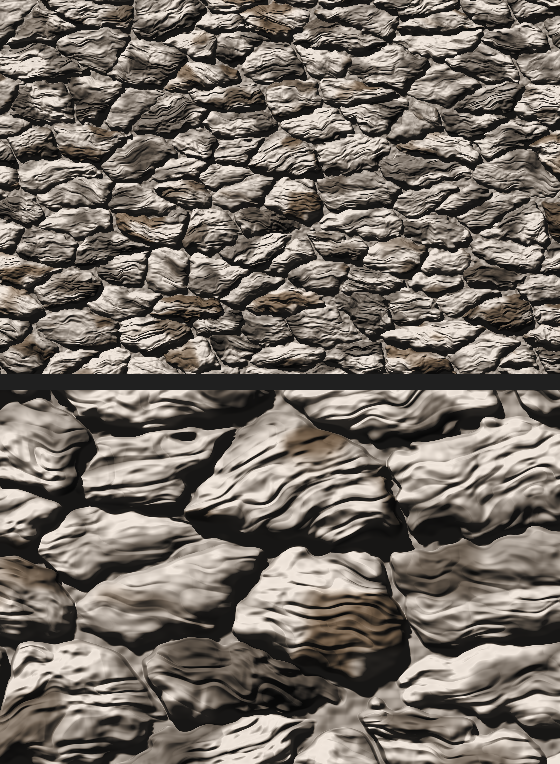
Top, the full canvas; bottom, a detail of the centre.
A Shadertoy shader for this texture:

```glsl
#define CELL vec2(0.142, 0.070)
#define JITTER 0.78
#define DROPPED 0.2
#define JOINT 0.0022
#define CORNER 210.0
#define RELIEF 0.021
#define SUN vec3(-0.35, 0.66, 0.68)
#define AMBIENT 0.12
#define SUNLIGHT 1.1
#define MORTAR_TONE 0.72
#define WARMTH vec3(0.04, 0.0, -0.04)

struct Rock {
    float height, body, crack, stain;
    vec2 seed;
};

vec2 hash22(vec2 p) {
    vec3 a = fract(p.xyx * vec3(0.1031, 0.1030, 0.0973));
    a += dot(a, a.yzx + 33.33);
    return fract((a.xx + a.yz) * a.zy);
}

float noise(vec2 p) {
    vec2 i = floor(p), f = fract(p);
    f = f * f * (3.0 - 2.0 * f);
    float low = mix(hash22(i).x, hash22(i + vec2(1, 0)).x, f.x);
    float high = mix(hash22(i + vec2(0, 1)).x, hash22(i + vec2(1, 1)).x, f.x);
    return mix(low, high, f.y);
}

// Flat layers parted by narrow, sharp clefts
float layers(vec2 p) {
    return min(1.0, 2.6 * abs(2.0 * noise(p) - 1.0));
}

// Staggered, jittered stone centres; some are left out so neighbours grow
vec2 site(vec2 cell) {
    float stagger = 0.5 * mod(cell.y, 2.0) - 0.25;
    return cell + 0.5 + vec2(stagger, 0.0) + JITTER * (hash22(cell) - 0.5);
}

bool isDropped(vec2 cell) {
    return hash22(cell + 71.0).x < DROPPED;
}

Rock rockAt(vec2 p) {
    vec2 bend = vec2(noise(p * 10.0), noise(p * 10.0 + 40.0)) - 0.5;
    vec2 ripple = vec2(noise(p * 42.0 + 9.0), noise(p * 42.0 + 80.0)) - 0.5;
    vec2 warped = p + 0.03 * bend + 0.011 * ripple;
    vec2 q = warped / CELL, home = floor(q), nearest = home;

    // Nearest stone
    float best = 1e5;
    for (int j = -2; j <= 2; j++)
    for (int i = -2; i <= 2; i++) {
        vec2 cell = home + vec2(i, j), d = site(cell) - q;
        if (!isDropped(cell) && dot(d, d) < best) {
            best = dot(d, d);
            nearest = cell;
        }
    }

    // Rounded distance to its outline
    vec2 centre = site(nearest);
    float sum = 1e-9;
    for (int j = -2; j <= 2; j++)
    for (int i = -2; i <= 2; i++) {
        vec2 cell = nearest + vec2(i, j);
        if ((i == 0 && j == 0) || isDropped(cell)) continue;
        vec2 other = site(cell), d = other - centre;
        float border = dot(0.5 * (other + centre) - q, d) / length(d / CELL);
        sum += exp(-CORNER * border);
    }
    float edge = -log(sum) / CORNER - JOINT
               + 0.010 * (noise(p * vec2(60, 95)) - 0.5);

    // Split layers, tilted differently in each stone
    Rock rock;
    rock.seed = hash22(nearest + 17.0);
    vec2 trait = hash22(nearest + 133.0);
    vec2 local = warped - centre * CELL;
    float angle = 0.7 * (trait.x - 0.5);
    vec2 r = mat2(cos(angle), -sin(angle), sin(angle), cos(angle)) * local;
    r += 20.0 * rock.seed;
    r.y += 0.014 * noise(r * 18.0) + 0.005 * noise(r * 55.0);
    float coarse = layers(r * vec2(11, 40));
    float medium = layers(r * vec2(24, 85) + 7.0);
    float ledges = noise(r * vec2(20, 90) + 31.0);
    float fine = noise(r * vec2(80, 200) + 3.0);
    float grit = noise(r * vec2(150, 260) + 13.0);
    rock.crack = (1.0 - coarse) * smoothstep(0.25, 0.6, noise(r * vec2(16, 30) + 5.0));
    rock.stain = smoothstep(0.5, 0.8, noise(r * vec2(14, 34) + 11.0)
               + 0.4 * (trait.y - 0.5));

    float grain = 0.22 * coarse + 0.18 * medium + 0.42 * ledges
                + 0.24 * fine + 0.11 * grit;
    float rough = mix(0.008, 0.022, trait.y);
    float dome = 1.0 - exp(-max(edge, 0.0) / 0.008);
    float facets = 0.011 * noise(r * vec2(20, 38) + 2.0);
    float lift = RELIEF * mix(0.4, 1.0, rock.seed.x);
    float tilt = dot(local, 0.25 * (hash22(nearest + 211.0) - 0.5));
    rock.body = smoothstep(0.0, 0.003, edge);
    rock.height = rock.body * (lift * dome + facets * dome + tilt + rough * grain)
                + (1.0 - rock.body) * 0.004 * noise(p * 130.0);
    return rock;
}

void mainImage(out vec4 fragColor, in vec2 fragCoord) {
    vec2 p = fragCoord / iResolution.y + 3.0;
    Rock rock = rockAt(p);

    // Slope lighting
    vec2 eps = vec2(0.0013, 0.0);
    vec2 slope = vec2(rockAt(p + eps.xy).height, rockAt(p + eps.yx).height);
    slope = (slope - rock.height) / eps.x;
    vec3 sun = normalize(SUN);
    float diffuse = max(dot(normalize(vec3(-slope, 1.0)), sun), 0.0);

    // Cast shadow, marched towards the sun
    float lit = 1.0, reach = 0.0025;
    for (int i = 0; i < 6; i++) {
        float ray = rock.height + reach * sun.z / length(sun.xy);
        float above = rockAt(p + normalize(sun.xy) * reach).height - ray;
        lit = min(lit, 1.0 - smoothstep(0.0, 0.003, above));
        reach = reach * 1.35 + 0.0015;
    }

    // Stone and mortar tones
    float tone = mix(0.8, 1.16, rock.seed.y);
    tone *= mix(1.0, 0.45, rock.stain) * (1.0 - 0.5 * rock.crack);
    tone *= 0.86 + 0.28 * noise(p * vec2(120, 220));
    tone = mix(MORTAR_TONE, tone, rock.body);
    float value = tone * (AMBIENT + SUNLIGHT * diffuse * lit);
    value = min(value, 1.05) - 0.13 * value * min(value, 1.05);

    float brown = rock.body * rock.stain * smoothstep(0.4, 0.9, rock.seed.x);
    vec3 color = value + WARMTH * (1.0 + brown) * smoothstep(0.0, 0.4, value);
    fragColor = vec4(clamp(color, 0.0, 1.0), 1.0);
}
```
